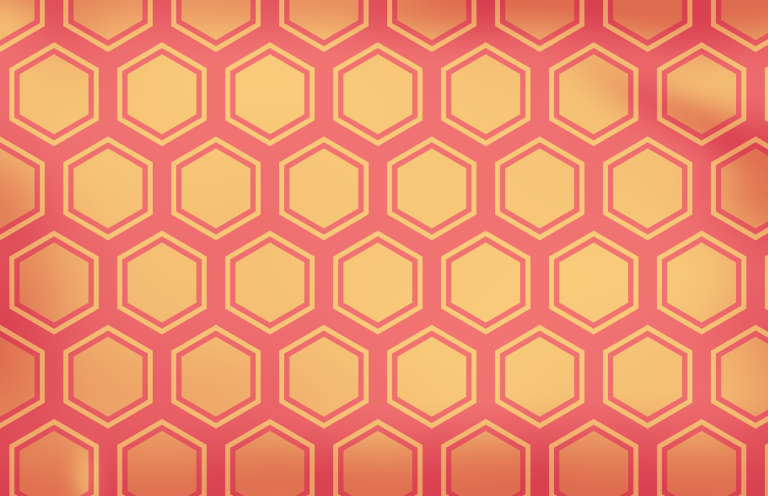
This pattern is drawn by a WebGL 2 fragment shader. Its source:

```glsl
#version 300 es
precision highp float;
// Honeycomb of pointy-top hexagons, each a filled core inside a thin ring,
// on a coral ground. Soft shadows gather at the borders; they are smooth
// falloffs bent by layered sines, and tint ground, ring and core together.

#define PITCH 0.2176          // column spacing, in canvas heights
#define STRETCH 1.0075        // slight vertical elongation of the grid
#define ORIGIN vec2(0.109, 0.0506)
#define CORE_RADIUS 0.319     // apothems, in units of PITCH
#define RING_INNER 0.368
#define RING_OUTER 0.414
#define RING_SHADE 0.5        // how far rings follow the shadows
#define WARP 0.022            // waviness of the shadow borders

uniform vec2 u_resolution;
out vec4 fragColor;

const vec3 CORAL_LIGHT = vec3(0.945, 0.455, 0.450);
const vec3 CORAL_DARK  = vec3(0.850, 0.250, 0.310);
const vec3 HONEY_LIGHT = vec3(0.972, 0.795, 0.475);
const vec3 HONEY_DARK  = vec3(0.870, 0.425, 0.310);

// Offset from the nearest hexagon centre, on two interleaved lattices
vec2 hexCell(vec2 q) {
    vec2 period = vec2(1.0, sqrt(3.0));
    vec2 a = (fract(q / period + 0.5) - 0.5) * period;
    vec2 b = (fract(q / period) - 0.5) * period;
    return dot(a, a) < dot(b, b) ? a : b;
}

// Apothem of the hexagon passing through q
float hexRadius(vec2 q) {
    q = abs(q);
    return max(q.x, dot(q, vec2(0.5, 0.8660254)));
}

// Coverage of the inside of a hexagon with a smooth edge
float inside(float radius, float edge, float blur) {
    return 1.0 - smoothstep(edge - blur, edge + blur, radius);
}

// Layered sines
float waves(vec2 p) {
    float sum = 0.0, amp = 0.6;
    for (int i = 0; i < 3; i++) {
        sum += amp * sin(p.x + 1.3 * sin(p.y + float(i)));
        p = mat2(1.2, 1.1, -1.1, 1.2) * p + 1.7;
        amp *= 0.5;
    }
    return sum;
}

// Elliptical soft spot
float blob(vec2 uv, vec2 centre, vec2 size) {
    vec2 d = (uv - centre) / size;
    return exp(-dot(d, d));
}

// Shadow amount, 0 in the open middle to 1 at the dark borders
float shadow(vec2 uv) {
    vec2 w = uv + WARP * vec2(waves(uv * 9.0), waves(uv.yx * 8.0 + 4.0));
    float clear = 1.0;

    // lower border, deeper to the right
    float reach = 0.17 + 0.04 * w.x;
    clear *= 1.0 - 0.92 * (1.0 - smoothstep(0.0, reach, w.y));
    clear *= 1.0 - 0.3 * blob(w, vec2(0.22, 0.17), vec2(0.24, 0.17));

    // left border
    clear *= 1.0 - 0.9 * blob(w, vec2(-0.02, 0.30), vec2(0.12, 0.26));
    clear *= 1.0 - 0.6 * blob(w, vec2(-0.02, 0.60), vec2(0.07, 0.12));

    // upper border and right corner
    float top = smoothstep(0.86, 1.02, w.y);
    clear *= 1.0 - top * mix(0.55, 0.95, smoothstep(0.42, 0.60, w.x));
    clear *= 1.0 - 0.85 * blob(w, vec2(0.90, 1.0), vec2(0.22, 0.10));
    clear *= 1.0 - 0.45 * blob(w, vec2(0.10, 0.99), vec2(0.08, 0.13));

    // slanted streak and right border
    float slant = w.y - 0.83 + 0.62 * (w.x - 0.80);
    float streak = exp(-slant * slant / 0.0022) * smoothstep(0.72, 0.95, w.x);
    clear *= 1.0 - 0.75 * streak;
    clear *= 1.0 - 0.8 * blob(w, vec2(1.02, 0.63), vec2(0.08, 0.13));
    clear *= 1.0 - 0.55 * blob(w, vec2(1.03, 0.26), vec2(0.08, 0.20));

    // light gaps near the left corners
    float gap = blob(uv, vec2(0.115, 0.04), vec2(0.022, 0.07))
              + blob(uv, vec2(0.0, 0.95), vec2(0.05, 0.05));
    float shade = (1.0 - clear) * (1.0 - 0.65 * min(gap, 1.0));

    // faint clouding everywhere
    return clamp(shade + 0.06 + 0.06 * waves(uv * 6.0 + 2.0), 0.0, 1.0);
}

void main() {
    vec2 uv = gl_FragCoord.xy / u_resolution;
    vec2 p = gl_FragCoord.xy / u_resolution.y;
    vec2 q = (p - ORIGIN) / (PITCH * vec2(1.0, STRETCH));
    float blur = 0.7 / (u_resolution.y * PITCH);

    float radius = hexRadius(hexCell(q));
    float core = inside(radius, CORE_RADIUS, blur);
    float ring = inside(radius, RING_OUTER, blur) - inside(radius, RING_INNER, blur);

    float shade = shadow(uv);
    vec3 color = mix(CORAL_LIGHT, CORAL_DARK, shade);
    color = mix(color, mix(HONEY_LIGHT, HONEY_DARK, shade * RING_SHADE), ring);
    color = mix(color, mix(HONEY_LIGHT, HONEY_DARK, shade), core);
    fragColor = vec4(color, 1.0);
}
```
